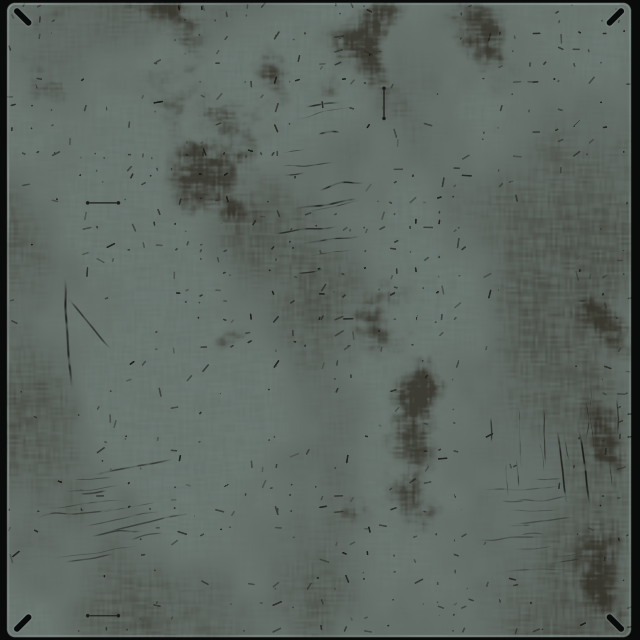
This texture is drawn by a three.js fragment shader. Its source:

```glsl
varying vec2 vUv;

const vec3 PAINT = vec3(0.412, 0.458, 0.437);
const vec3 GRIME = vec3(0.19, 0.18, 0.145);
const vec3 GOUGE = vec3(0.075, 0.075, 0.06);
const vec3 RIM = vec3(0.56, 0.61, 0.59);
const vec3 SURROUND = vec3(0.035, 0.045, 0.045);

float hash(vec2 p) {
  return fract(sin(dot(p, vec2(127.1, 311.7))) * 43758.5453);
}

vec2 hash2(vec2 p) {
  return vec2(hash(p), hash(p + 37.3));
}

float noise(vec2 p) {
  vec2 i = floor(p);
  vec2 f = fract(p);
  f = f * f * (3.0 - 2.0 * f);
  return mix(mix(hash(i), hash(i + vec2(1.0, 0.0)), f.x),
             mix(hash(i + vec2(0.0, 1.0)), hash(i + 1.0), f.x), f.y);
}

float fbm(vec2 p) {
  float sum = 0.0;
  float amp = 0.53;
  for (int i = 0; i < 4; i++) {
    sum += amp * noise(p);
    p = p * 2.03 + 17.1;
    amp *= 0.5;
  }
  return sum;
}

vec2 rotate(vec2 p, float angle) {
  float c = cos(angle);
  float s = sin(angle);
  return vec2(c * p.x + s * p.y, c * p.y - s * p.x);
}

float segment(vec2 p, vec2 a, vec2 b) {
  vec2 ab = b - a;
  return length(p - a - ab * clamp(dot(p - a, ab) / dot(ab, ab), 0.0, 1.0));
}

float roundBox(vec2 p, vec2 halfSize, float radius) {
  vec2 q = abs(p) - halfSize + radius;
  return length(max(q, 0.0)) + min(max(q.x, q.y), 0.0) - radius;
}

// Tapered, slightly bent line with broken ink along its length
float scratch(vec2 p, vec2 center, float angle, float halfLength, float width) {
  vec2 q = rotate(p - center, angle);
  q.y += 0.008 * (noise(vec2(q.x * 28.0, center.y * 90.0)) - 0.5);
  float taper = smoothstep(0.0, 0.5, 1.0 - abs(q.x) / halfLength);
  float broken = smoothstep(0.15, 0.65, noise(vec2(q.x * 90.0, center.x * 70.0)));
  return (1.0 - smoothstep(0.0, width, abs(q.y))) * taper * mix(0.3, 1.0, broken);
}

// Near-parallel scratches spread across their common direction
float scratchGroup(vec2 p, vec2 center, float angle, float spread, float reach, float seed) {
  float ink = 0.0;
  for (int i = 0; i < 13; i++) {
    vec2 r = hash2(vec2(float(i), seed));
    vec2 s = hash2(vec2(seed, float(i) + 5.7));
    vec2 offset = vec2((r.x - 0.5) * reach, ((float(i) + r.y) / 13.0 - 0.5) * spread);
    float halfLength = reach * mix(0.18, 0.65, s.x * s.x);
    float strength = mix(0.3, 1.0, s.y);
    ink = max(ink, strength * scratch(p, center + rotate(offset, -angle),
              angle + 0.12 * (r.x - 0.5), halfLength, mix(0.0014, 0.0026, s.y)));
  }
  return ink;
}

// Small random nicks, one per occupied cell
float nicks(vec2 p, float cells, float density) {
  vec2 id = floor(p * cells);
  vec2 r = hash2(id + 3.1);
  vec2 q = (fract(p * cells) - mix(vec2(0.3), vec2(0.7), r)) / cells;
  q = rotate(q, mix(-0.5, 2.0, hash(id + 8.4)));
  float size = 0.007 * r.x * r.x;
  float d = segment(q, vec2(-size, 0.0), vec2(size + 0.0001, 0.0));
  float present = step(hash(id + 21.9), density);
  return present * mix(0.35, 1.0, r.y) * (1.0 - smoothstep(0.0004, 0.0021, d));
}

// Thin bar with a pit at each end
float staple(vec2 p, vec2 a, vec2 b) {
  float bar = 0.75 * (1.0 - smoothstep(0.0004, 0.002, segment(p, a, b)));
  float pits = 1.0 - smoothstep(0.0015, 0.004, min(length(p - a), length(p - b)));
  return max(bar, pits);
}

// Ragged dirt blots at random places
float blots(vec2 p) {
  float sum = 0.0;
  vec2 warp = 0.07 * (vec2(fbm(p * 11.0), fbm(p * 11.0 + 40.0)) - 0.5);
  for (int i = 0; i < 22; i++) {
    vec2 center = hash2(vec2(float(i) + 2.0, 6.3));
    vec2 r = hash2(vec2(float(i), 14.9));
    vec2 q = rotate(p + warp - center, r.x * 3.0) * vec2(0.7, 1.25);
    float d = length(q) / mix(0.02, 0.065, r.y);
    sum += mix(0.5, 1.25, r.x) * exp(-d * d);
  }
  return sum;
}

void main() {
  vec2 p = vUv;
  vec2 fromCenter = p - vec2(0.4985, 0.5);

  // Painted surface with a fine woven grain
  float weave = 0.5 * (noise(p * vec2(45.0, 260.0)) + noise(p * vec2(260.0, 45.0)));
  float grain = fbm(p * vec2(50.0, 75.0));
  vec3 color = PAINT * (1.0 + 0.07 * (weave - 0.5));
  float film = smoothstep(0.36, 0.8, fbm(p * vec2(4.5, 3.5) + 9.0));
  color = mix(color, GRIME, 0.36 * film * (0.3 + 1.4 * weave));

  // Heavy dirt
  float ragged = smoothstep(0.28, 0.62, fbm(p * 16.0 + 5.0));
  float dirt = blots(p) * mix(0.25, 1.0, ragged) * (grain + weave);
  color = mix(color, GRIME, 0.8 * smoothstep(0.12, 1.15, dirt));

  // Scratches, nicks and staple marks
  float ink = scratchGroup(p, vec2(0.49, 0.71), 0.15, 0.27, 0.1, 1.0);
  ink = max(ink, 0.75 * scratchGroup(p, vec2(0.17, 0.2), 0.16, 0.14, 0.12, 2.0));
  ink = max(ink, scratchGroup(p, vec2(0.87, 0.29), -1.45, 0.21, 0.11, 3.0));
  ink = max(ink, 0.6 * scratchGroup(p, vec2(0.85, 0.18), 0.08, 0.15, 0.1, 4.0));
  ink = max(ink, scratch(p, vec2(0.107, 0.48), -1.5, 0.09, 0.003));
  ink = max(ink, 0.7 * scratch(p, vec2(0.14, 0.495), -0.87, 0.055, 0.0025));
  float worn = smoothstep(0.35, 0.65, fbm(p * 6.0 + 30.0));
  ink = max(ink, nicks(p, 27.0, mix(0.1, 0.5, worn)));
  ink = max(ink, 0.7 * nicks(p + 0.37, 43.0, 0.3 * worn));
  ink = max(ink, staple(p, vec2(0.137, 0.683), vec2(0.185, 0.683)));
  ink = max(ink, staple(p, vec2(0.137, 0.038), vec2(0.185, 0.038)));
  ink = max(ink, staple(p, vec2(0.6, 0.815), vec2(0.6, 0.862)));
  color = mix(color, GOUGE, 0.9 * ink);

  // Diagonal slots mirrored into the four corners
  vec2 corner = abs(fromCenter) - vec2(0.463, 0.4735);
  float slot = segment(corner, vec2(-0.009), vec2(0.009)) - 0.0045;
  color = mix(color, RIM, 0.25 * (1.0 - smoothstep(0.0, 0.0025, abs(slot - 0.001))));
  color = mix(color, SURROUND, 1.0 - smoothstep(-0.001, 0.001, slot));

  // Bright worn rim and dark surround
  float edge = roundBox(fromCenter, vec2(0.488, 0.496), 0.013);
  float lit = mix(0.25, 0.75, noise(p * 18.0)) * (fromCenter.x > 0.47 ? 0.6 : 1.0);
  color = mix(color, RIM, lit * (1.0 - smoothstep(0.0005, 0.0025, abs(edge + 0.0025))));
  color = mix(color, SURROUND, smoothstep(-0.0015, 0.001, edge));

  gl_FragColor = vec4(color, 1.0);
}
```
